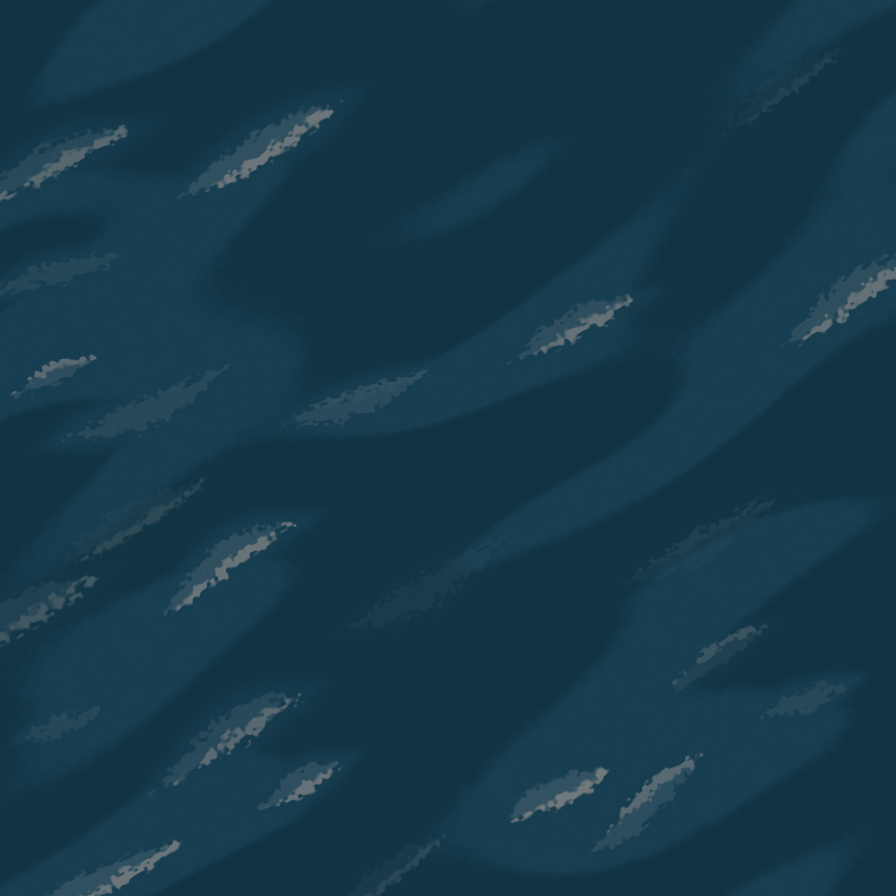
Write a Shadertoy shader that draws this texture.

```glsl
float hash(vec2 p) {
    p = fract(p * vec2(0.1031, 0.1137));
    p += dot(p, p.yx + 33.33);
    return fract((p.x + p.y) * p.x * 17.0);
}

float grainNoise(vec2 p) {
    vec2 cell = floor(p), f = fract(p);
    f = f * f * (3.0 - 2.0 * f);
    return mix(mix(hash(cell), hash(cell + vec2(1, 0)), f.x),
               mix(hash(cell + vec2(0, 1)), hash(cell + vec2(1, 1)), f.x), f.y);
}

// Coordinates along and across the slightly bending wave direction
vec2 flowSpace(vec2 uv) {
    vec2 q = vec2(dot(uv, vec2(0.88, 0.47)), dot(uv, vec2(-0.47, 0.88)));
    q.y += 0.016 * sin(q.x * 7.0 + q.y * 6.0) + 0.006 * sin(q.x * 17.0 - q.y * 13.0);
    return q;
}

// Layered sines in many directions, stretched along the flow
float swell(vec2 q) {
    vec2 s = q * vec2(11.0, 43.0);
    s += 0.7 * sin(s.yx * 0.6 + vec2(1.0, 2.6));
    float sum = 0.0;
    for (int i = 0; i < 7; i++) {
        float n = float(i), angle = n * 2.4 + 0.5;
        sum += sin(dot(s, vec2(cos(angle), sin(angle))) * (0.55 + 0.1 * n) + n * n * 1.7);
    }
    return sum;
}

void mainImage(out vec4 fragColor, in vec2 fragCoord) {
    vec2 uv = fragCoord / iResolution.xy;
    vec2 q = flowSpace(uv);
    float grain = 0.65 * grainNoise(q * vec2(190.0, 260.0) + 400.0)
                + 0.35 * grainNoise(q * vec2(75.0, 130.0) + 700.0);

    // Foam glints: one tapered lens per cell, only on the raised swell
    vec2 cellSize = vec2(0.25, 0.11);
    vec2 home = floor(q / cellSize);
    float halo = 0.0, foam = 0.0, pale = 0.0;
    for (int j = -1; j <= 1; j++)
    for (int i = -1; i <= 1; i++) {
        vec2 id = home + vec2(i, j);
        vec2 seed = id + 50.0;
        vec2 jitter = vec2(hash(seed), hash(seed + 17.3));
        vec2 center = (id + 0.2 + 0.6 * jitter) * cellSize;
        float crest = smoothstep(0.0, 0.8, swell(center));
        float size = hash(seed + 41.7), strength = hash(seed + 83.1);

        vec2 v = (q - center) / vec2(mix(0.05, 0.11, size), mix(0.013, 0.021, size));
        v.y += 0.25 * sin(v.x * 2.0 + strength * 6.0);
        float body = 1.0 - v.x * v.x - abs(v.y);
        float mask = smoothstep(0.0, 0.3, body + (grain - 0.55) * mix(1.5, 0.7, strength));
        mask *= crest * mix(0.45, 1.0, strength);

        float side = strength > 0.6 ? -1.0 : 1.0;
        float rim = smoothstep(0.1, 0.4, v.y * side + 0.3 * v.x + (grain - 0.5) * 0.9);
        halo = max(halo, crest * smoothstep(-1.6, 0.2, body));
        pale = max(pale, mask * rim * smoothstep(0.25, 0.65, strength));
        foam = max(foam, mask);
    }

    // Dark troughs, lighter bands, then foam
    float band = smoothstep(0.0, 1.3, swell(q) + (grain - 0.5) * 0.25);
    band = max(band, halo * 0.9);
    vec3 color = mix(vec3(0.066, 0.198, 0.258), vec3(0.092, 0.243, 0.315), band);
    color += 0.006 * (grain - 0.5);
    color = mix(color, vec3(0.22, 0.335, 0.395), foam * 0.85);
    color = mix(color, vec3(0.46, 0.485, 0.495), pale * 0.95);
    fragColor = vec4(color, 1.0);
}
```
